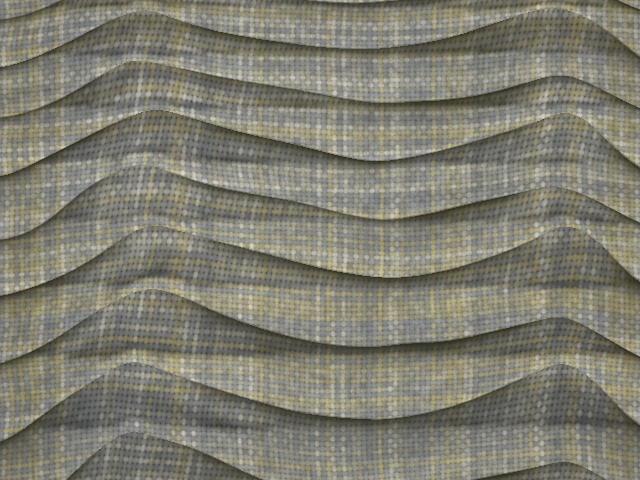
Write a WebGL 1 fragment shader that draws this texture.

```glsl
precision highp float;
// Pleated woven cloth: rows of scalloped folds whose spacing widens downwards.
// A warped row coordinate gives fold edges, faces and recesses; a plain weave of
// randomly tinted threads follows the folds and is shaded by them.
uniform vec2 u_resolution;

const float PI = 3.14159;
const float FIRST_ROW = 0.017;     // depth of row 0 below the top
const float ROW_GAP = 0.095;       // spacing of the first rows
const float ROW_GROWTH = 0.0043;   // widening per row
const float SCALLOP_PERIOD = 0.88;
const float TROUGH_X = 0.79;
const float SCALLOP_POWER = 1.6;
const vec2 THREADS = vec2(92.0, 98.0);
const vec3 GREY = vec3(0.53, 0.54, 0.535);
const vec3 BEIGE = vec3(0.61, 0.60, 0.54);
const vec3 STRAW = vec3(0.66, 0.63, 0.48);
const vec3 CREAM = vec3(0.72, 0.71, 0.66);
const vec3 SHADOW = vec3(0.18, 0.17, 0.11);

float hash(vec2 p) {
  vec3 q = fract(p.xyx * vec3(0.1031, 0.1030, 0.0973));
  q += dot(q, q.yzx + 33.33);
  return fract((q.x + q.y) * q.z);
}

float noise(vec2 p) {
  vec2 i = floor(p), f = fract(p);
  f = f * f * (3.0 - 2.0 * f);
  return mix(mix(hash(i), hash(i + vec2(1.0, 0.0)), f.x),
             mix(hash(i + vec2(0.0, 1.0)), hash(i + vec2(1.0, 1.0)), f.x), f.y);
}

// Yarn colour of one thread; set separates warp from weft.
vec3 yarn(float id, float set) {
  float pick = hash(vec2(id, set));
  vec3 c = mix(GREY, BEIGE, step(0.36, pick));
  c = mix(c, STRAW, step(0.58, pick));
  c = mix(c, CREAM, step(0.8, pick));
  return c * (0.94 + 0.12 * noise(vec2(id * 0.3, set + 9.0)));
}

// Neighbouring yarns blended softly at their border.
vec3 yarnAt(float q, float set) {
  float id = floor(q - 0.5);
  return mix(yarn(id, set), yarn(id + 1.0, set), smoothstep(0.2, 0.8, fract(q - 0.5)));
}

// depthOfGap sets how dark the holes between the threads are.
vec3 weave(vec2 q, float depthOfGap) {
  vec2 wave = sin(PI * q);
  float over = smoothstep(-0.6, 0.6, wave.x * wave.y);
  vec3 c = mix(yarnAt(q.x, 3.0), yarnAt(q.y, 57.0), 0.2 + 0.6 * over);
  float gap = (1.0 - abs(wave.x)) * (1.0 - abs(wave.y));
  float body = mix(abs(wave.x), abs(wave.y), over);
  float slub = 0.6 * noise(q * vec2(1.7, 0.8)) + 0.4 * noise(q.yx * vec2(1.8, 0.7) + 40.0);
  return c * (0.91 + 0.12 * body) * (1.0 - depthOfGap * gap) * (0.86 + 0.28 * slub);
}

// Row number at a depth below the top.
float rowAt(float depth) {
  float disc = ROW_GAP * ROW_GAP + 4.0 * ROW_GROWTH * (depth - FIRST_ROW);
  return (sqrt(max(disc, 0.0)) - ROW_GAP) / (2.0 * ROW_GROWTH);
}

void main() {
  vec2 p = gl_FragCoord.xy / u_resolution.y;
  float depth = 1.0 - p.y;
  float row = rowAt(depth);

  // Distance from the trough of the scallop: 0 at trough, 1 at crest.
  float x = p.x + 0.1 * (noise(vec2(row * 0.9, p.x * 1.5)) - 0.5);
  float t = 2.0 * PI * (x - TROUGH_X) / SCALLOP_PERIOD;
  t += 0.2 * (1.0 - cos(t));
  float u = 2.0 * abs(fract(t / (2.0 * PI) + 0.5) - 0.5);
  u = max(1.0 - sqrt((1.0 - u) * (1.0 - u) + 0.008), 0.0);
  float rise = pow(u, SCALLOP_POWER);

  // Every other fold lies flatter on the right and has a wider crest on the left.
  float even = 0.5 + 0.5 * cos(PI * (row + rise));
  float flatter = smoothstep(0.79, 0.92, p.x) * even;
  float wider = smoothstep(0.79, 0.6, p.x) * smoothstep(0.3, 0.4, p.x) * even;
  float sag = 0.35 * smoothstep(0.3, 0.0, p.x) + 0.5 * smoothstep(1.16, 1.38, p.x);
  float lift = rise * (1.0 - 0.52 * flatter) + 0.2 * wider * rise * (1.0 - rise) - sag;
  lift += 0.09 + 0.16 * (noise(vec2(p.x * 5.0, row * 0.8 + 7.0)) - 0.5);
  float s = row + lift;
  float fold = floor(s);
  float f = s - fold;                       // 0 below an edge, 1 at the next
  float rim = clamp(lift, 0.03, 0.84);      // where the next face begins
  rim += 0.1 * (noise(vec2(p.x * 6.0, fold * 5.3)) - 0.5) * smoothstep(0.1, 0.4, rim);
  float face = smoothstep(rim - 0.09, rim + 0.06, f);

  // Cloth coordinates bend with the fold and tighten in the recess.
  vec2 q = THREADS * vec2(p.x, depth + 0.035 * rise);
  q.x += 0.9 * noise(vec2(p.x * 4.0, s * 1.5)) + 2.0 * (1.0 - face) * (f - rim);
  q.y += 3.0 * max(rim - f, 0.0) + 5.37 * fold + 1.2 * noise(p * 6.0);
  vec3 colour = weave(q, mix(0.36, 0.2, face));

  // Broad light on faces, soft diagonal wrinkles in the recesses.
  float wrinkle = noise(vec2(p.x * 5.0 + s * 1.3, s * 4.0)) - 0.5;
  float light = mix(0.84, 1.0, face) + wrinkle * mix(0.3, 0.12, face);
  light += 0.05 * smoothstep(0.8, 0.95, f);
  light -= 0.14 * exp(-pow((f - rim + 0.07) / 0.06, 2.0)) * smoothstep(0.15, 0.5, u);
  light += 0.04 * exp(-pow((p.x - TROUGH_X) / 0.012, 2.0));
  vec2 side = p - vec2(0.667, 0.5);
  light *= 1.04 - 0.24 * dot(side, side);
  colour *= light;

  // Shadow under each edge, fading where folds meet at the crests.
  float strength = 1.0 - 0.85 * smoothstep(0.62, 0.9, u);
  strength *= 0.6 + 0.6 * noise(vec2(p.x * 4.0, fold * 3.1));
  strength = min(strength + 0.4 * flatter * smoothstep(0.05, 0.2, u), 1.1);
  float shade = strength * (0.6 * exp(-f / 0.09) + 0.3 * exp(-f / 0.3));
  float pixel = 2.0 / (u_resolution.y * (ROW_GAP + 2.0 * ROW_GROWTH * row));
  shade = max(shade, 0.55 * strength * smoothstep(1.0 - pixel, 1.0, f));
  gl_FragColor = vec4(mix(colour, SHADOW, clamp(shade, 0.0, 0.9)), 1.0);
}
```
